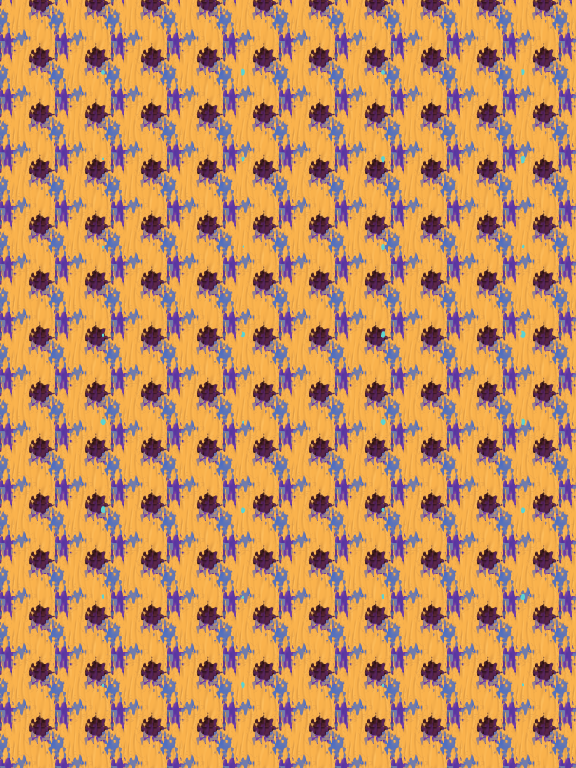
Write a Shadertoy shader that draws this pattern.

```glsl
float hash(vec2 p) {
    vec3 q = fract(vec3(p.xyx) * 0.1031);
    q += dot(q, q.yzx + 33.33);
    return fract((q.x + q.y) * q.z);
}

// Value noise with steep steps, giving blocky flecks
float noise(vec2 p) {
    vec2 i = floor(p), f = smoothstep(0.2, 0.8, fract(p));
    return mix(mix(hash(i), hash(i + vec2(1, 0)), f.x),
               mix(hash(i + vec2(0, 1)), hash(i + vec2(1, 1)), f.x), f.y);
}

// Offset from the nearest repeat of a centre
vec2 local(vec2 p, vec2 centre) {
    return fract(p - centre + 0.5) - 0.5;
}

// Ragged patch with vertical drips, nearly identical in each repeat
float patchDist(vec2 p, vec2 centre, vec2 radius, float drip, float seed) {
    vec2 d = local(p, centre);
    float wear = hash(floor(p - centre + 0.5) + seed) - 0.5;
    float rag = noise(d * vec2(19, 15) + seed) - 0.5;
    d.y += drip * (noise(vec2(d.x * 24.0 + 40.0, seed)) - 0.5);
    return (length(d / radius) - 1.0 + rag + 0.06 * wear) * min(radius.x, radius.y);
}

// Dark splat with thin pointed arms
float splatDist(vec2 p) {
    vec2 d = local(p, vec2(0));
    float a = atan(d.y, d.x);
    float arms = 0.6 * pow(abs(cos(a * 3.5 + 0.6)), 5.0) * (0.55 + 0.45 * sin(a + 0.9));
    float rag = noise(d * vec2(23, 19) + 71.0) - 0.5;
    return (length(d / vec2(0.165, 0.14)) - 1.0 - arms + 0.7 * rag) * 0.14;
}

float cover(float d) {
    float w = clamp(0.5 * fwidth(d), 0.002, 0.05);
    return 1.0 - smoothstep(-w, w, d);
}

// Orange ground: nearly straight vertical grooves, each lit on one side
vec3 ground(vec2 p) {
    float bend = 0.25 * sin(p.y * 6.2832 + 3.0 * sin(p.x * 6.2832)) + 0.2 * sin(p.y * 2.3 + p.x);
    float g = fract(p.x * 9.0 + bend);
    float strength = noise(vec2(fract(p.x) * 9.0, fract(p.y) * 5.0) + 9.0);
    float line = smoothstep(0.3, 0.0, abs(g - 0.5)) * strength;
    float light = smoothstep(0.25, 0.0, abs(g - 0.8)) * strength;
    vec3 col = mix(vec3(0.98, 0.7, 0.3), vec3(0.85, 0.59, 0.26), 0.8 * line);
    return mix(col, vec3(1.0, 0.77, 0.4), 0.6 * light);
}

void mainImage(out vec4 fragColor, in vec2 fragCoord) {
    vec2 uv = fragCoord / iResolution.xy;
    vec2 p = uv * vec2(10.29, 13.77) - vec2(0.715, 0.732);
    vec2 cell = fract(p);
    float streak = noise(cell * vec2(24, 7) + 5.0);
    float fleck = noise(cell * vec2(17, 19) + 31.0);
    float broad = noise(cell * vec2(9, 8) + 63.0);

    float splat = splatDist(p);
    float fringe = patchDist(p, vec2(0.03, -0.15), vec2(0.18, 0.11), 0.16, 12.0);
    float lowBlue = patchDist(p, vec2(0.28, -0.33), vec2(0.13, 0.14), 0.1, 23.0);
    float violet = patchDist(p, vec2(0.4, 0.25), vec2(0.14, 0.18), 0.2, 37.0);
    float highBlue = patchDist(p, vec2(0.67, 0.36), vec2(0.11, 0.085), 0.05, 46.0);
    float drip = patchDist(p, vec2(0.29, 0.12), vec2(0.022, 0.25), 0.1, 58.0);

    vec3 blue = mix(vec3(0.27, 0.42, 0.78), vec3(0.46, 0.49, 0.66), broad);
    vec3 purple = mix(vec3(0.3, 0.2, 0.62), vec3(0.57, 0.27, 0.67), streak);
    purple = mix(purple, blue, smoothstep(0.55, 0.75, broad));
    vec3 lilac = vec3(0.59, 0.51, 0.55);
    vec3 tan_ = vec3(0.75, 0.56, 0.39);

    // Ground, with a tan edge and a faint contour about the patches
    vec3 col = ground(p);
    float all = min(min(min(splat, fringe), min(lowBlue, violet)), highBlue);
    col = mix(col, tan_, 0.75 * cover(all - 0.016));
    col = mix(col, vec3(0.84, 0.59, 0.29), 0.35 * cover(abs(all - 0.08) - 0.008));

    // Blue and violet paint, scraped through to tan in thin streaks
    col = mix(col, blue, cover(lowBlue));
    col = mix(col, blue, cover(highBlue));
    col = mix(col, purple * 0.85, cover(drip));
    vec3 scraped = mix(purple, lilac, smoothstep(0.75, 0.9, streak));
    col = mix(col, scraped, cover(violet));
    col = mix(col, mix(purple, lilac, smoothstep(0.45, 0.7, fleck)), cover(fringe));

    // Splat: brown upper rim over black, maroon and plum
    vec2 d = local(p, vec2(0));
    vec3 dark = mix(vec3(0.13, 0.05, 0.07), vec3(0.4, 0.17, 0.22), fleck);
    float plum = smoothstep(0.4, 0.8, streak + d.x - 2.0 * d.y);
    dark = mix(dark, vec3(0.36, 0.15, 0.44), 0.7 * plum);
    float rim = smoothstep(-0.04, 0.0, splat) * smoothstep(-0.1, 0.08, d.y);
    dark = mix(dark, vec3(0.42, 0.23, 0.08), 0.75 * rim);
    col = mix(col, dark, cover(splat));

    // Sparse cyan flecks on a wider grid
    vec2 s = uv * vec2(4.114, 8.77) - vec2(0.736, 0.948);
    float size = mix(0.3, 1.0, hash(floor(s + 0.5) + 80.0));
    vec2 f = local(s, vec2(0)) * vec2(2.5, 1.57);
    float cyan = (length(f / vec2(0.04, 0.07)) - size) * 0.04;
    col = mix(col, vec3(0.36, 0.83, 0.82), cover(cyan + 0.02 * (fleck - 0.5)));

    fragColor = vec4(col, 1.0);
}
```
